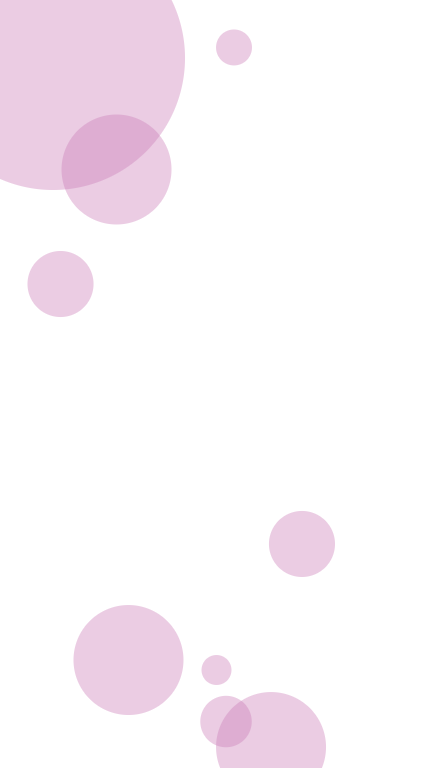
Write a Shadertoy shader that draws this background.

```glsl
// Translucent pink discs overlapping on a plain white backdrop.

const vec3 PAPER = vec3(1.0);
const vec3 PINK = vec3(0.80, 0.50, 0.725);
const float OPACITY = 0.4;
const int DISC_COUNT = 9;

// Disc centre (xy) and radius (z), in canvas heights
const vec3 DISCS[DISC_COUNT] = vec3[DISC_COUNT](
    vec3(0.0690, 0.9245, 0.1719),
    vec3(0.1517, 0.7793, 0.0716),
    vec3(0.3047, 0.9382, 0.0234),
    vec3(0.0788, 0.6302, 0.0430),
    vec3(0.3932, 0.2917, 0.0430),
    vec3(0.1673, 0.1406, 0.0716),
    vec3(0.2819, 0.1276, 0.0195),
    vec3(0.2943, 0.0605, 0.0335),
    vec3(0.3529, 0.0273, 0.0716)
);

// Signed distance to a disc, negative inside
float discDistance(vec2 point, vec3 disc) {
    return length(point - disc.xy) - disc.z;
}

// Antialiased coverage of a shape from its signed distance
float coverage(float dist, float pixelSize) {
    return clamp(0.5 - dist / pixelSize, 0.0, 1.0);
}

// Lay a translucent tint over a base colour
vec3 layTint(vec3 base, vec3 tint, float opacity, float mask) {
    return mix(base, tint, opacity * mask);
}

void mainImage(out vec4 fragColor, in vec2 fragCoord) {
    float pixelSize = 1.0 / iResolution.y;
    vec2 point = fragCoord * pixelSize;

    // Stack the discs so that overlaps deepen
    vec3 color = PAPER;
    for (int i = 0; i < DISC_COUNT; i++) {
        float mask = coverage(discDistance(point, DISCS[i]), pixelSize);
        color = layTint(color, PINK, OPACITY, mask);
    }

    fragColor = vec4(color, 1.0);
}
```
